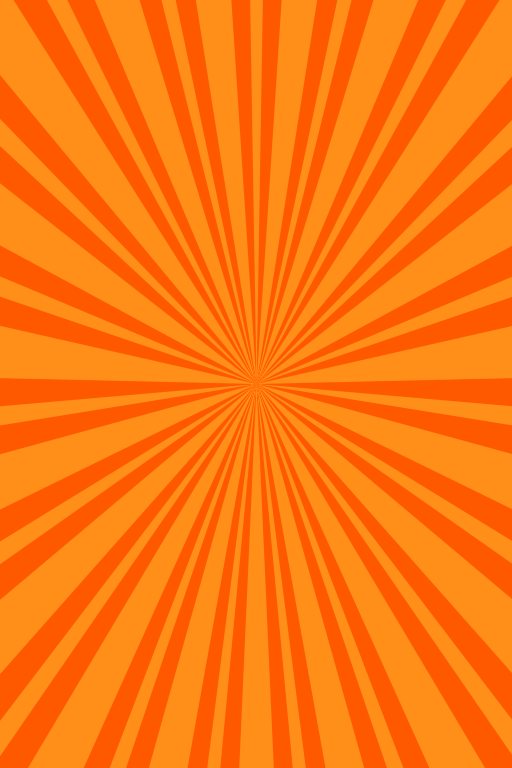
This background is drawn by a Shadertoy shader. Its source:

```glsl
const float TAU = 6.2831853;
const vec3 LIGHT_ORANGE = vec3(1.0, 0.56, 0.095);
const vec3 DEEP_ORANGE = vec3(1.0, 0.35, 0.0);

// Turns clockwise from straight up, scaled to the number of repeats
float rayPhase(vec2 p, float repeats) {
    return atan(p.x, p.y) / TAU * repeats;
}

// Change of the ray phase across one pixel
float phaseWidth(vec2 p, vec2 pixel, float repeats) {
    float slope = length(p.yx * pixel) / max(dot(p, p), 1e-6);
    return slope * repeats / TAU;
}

// Two mirrored stripes around each whole phase
float stripePair(float phase, float inner, float outer, float blur) {
    float offset = abs(fract(phase + 0.5) - 0.5);
    float middle = 0.5 * (inner + outer);
    float halfWidth = 0.5 * (outer - inner);
    float edge = halfWidth - abs(offset - middle);
    return smoothstep(-blur, blur, edge);
}

void mainImage(out vec4 fragColor, in vec2 fragCoord) {
    // Canvas fractions stretch the burst along the long side
    vec2 center = vec2(0.501, 0.5);
    vec2 pixel = 1.0 / iResolution.xy;
    vec2 p = fragCoord * pixel - center;

    // Paired rays, softened by about one pixel
    float pairCount = 19.0;
    float blur = 0.65 * phaseWidth(p, pixel, pairCount) + 1e-5;
    float rays = stripePair(rayPhase(p, pairCount), 0.075, 0.296, blur);

    fragColor = vec4(mix(LIGHT_ORANGE, DEEP_ORANGE, rays), 1.0);
}
```
